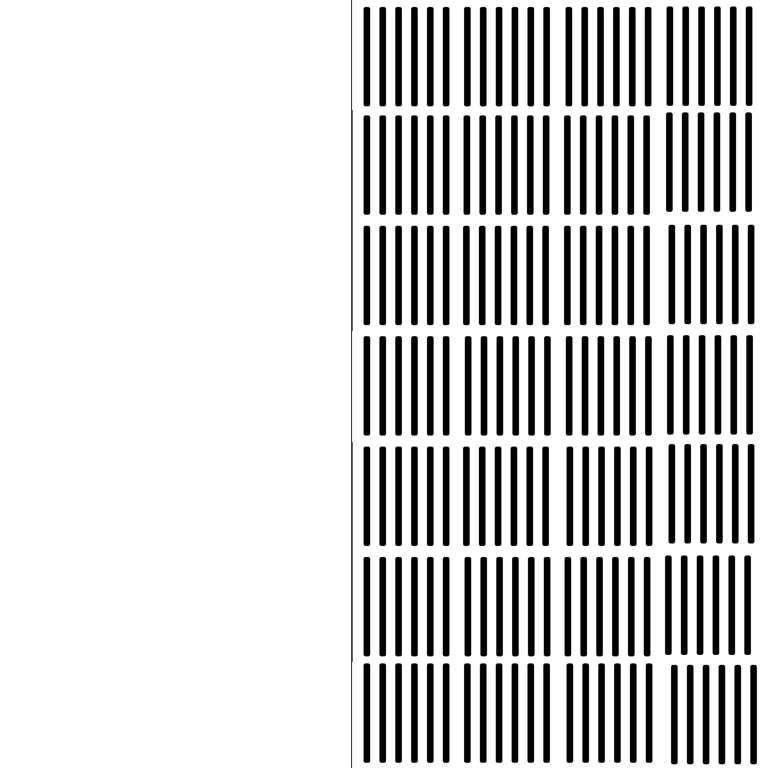
A three.js fragment shader for this pattern:

```glsl
// Black rounded tally bars in a loose four by seven grid, right of a thin margin line
varying vec2 vUv;

const vec3 PAPER = vec3(1.0);
const vec3 INK = vec3(0.005);

// Layout, in canvas widths
const vec2 FIRST_BAR = vec2(0.4777, 0.9288);   // centre of the top left bar
const vec2 GROUP_STEP = vec2(0.1315, 0.14375); // spacing of the groups
const vec2 BAR_HALF = vec2(0.0043, 0.0647);
const float BAR_STEP = 0.02064;
const float BAR_ROUND = 0.0028;
const float BARS = 6.0;
const float ROWS = 7.0;
const float MARGIN_X = 0.4578;
const float NUDGE = 0.0013;                    // unit of hand-placed drift
const float SOFT = 0.001;                      // half width of a smoothed edge

float cover(float d) {
  return 1.0 - smoothstep(-SOFT, SOFT, d);
}

float roundedBox(vec2 p, vec2 halfSize, float radius) {
  vec2 q = abs(p) - halfSize + radius;
  return length(max(q, 0.0)) + min(max(q.x, q.y), 0.0) - radius;
}

// Drift of a row: x of groups 1, 2 and 3, then y of group 3
vec4 rowDrift(float row) {
  if (row < 0.5) return vec4(-0.5, 0.0, 0.0, 0.5);
  if (row < 1.5) return vec4(-1.0, -1.5, -0.5, 3.0);
  if (row < 2.5) return vec4(-1.5, -1.5, 2.0, 1.0);
  if (row < 3.5) return vec4(0.3, 0.3, 0.5, 1.0);
  if (row < 4.5) return vec4(-1.5, 1.0, 2.0, 2.5);
  if (row < 5.5) return vec4(0.0, -1.0, -1.5, 1.5);
  return vec4(-0.5, 1.0, 4.5, -1.5);
}

vec2 groupDrift(float column, float row) {
  vec4 drift = rowDrift(row);
  // The outer rows sit closer to the middle of the sheet
  float rowShift = row < 0.5 ? -2.0 : (row > 5.5 ? 4.0 : 0.0);
  vec2 shift = vec2(0.0, rowShift);
  if (column > 2.5) shift += drift.zw;
  else if (column > 1.5) shift.x += drift.y;
  else if (column > 0.5) shift.x += drift.x;
  return shift * NUDGE;
}

// Distance to the nearest bar of a group whose first bar is at the origin
float barGroup(vec2 p) {
  float index = clamp(floor(p.x / BAR_STEP + 0.5), 0.0, BARS - 1.0);
  return roundedBox(p - vec2(index * BAR_STEP, 0.0), BAR_HALF, BAR_ROUND);
}

// Margin line, finer beside every third row
float marginLine(vec2 p, float row) {
  float fine = 1.0 - step(0.5, mod(row, 3.0));
  float halfWidth = mix(0.0009, 0.0005, fine);
  return abs(p.x - MARGIN_X - 0.0004 * (1.0 - fine)) - halfWidth;
}

void main() {
  float row = clamp(floor((1.0 - vUv.y) / GROUP_STEP.y), 0.0, ROWS - 1.0);
  float ink = cover(marginLine(vUv, row));

  // Four groups of bars across the row
  for (int i = 0; i < 4; i++) {
    float column = float(i);
    vec2 start = FIRST_BAR + vec2(column, -row) * GROUP_STEP;
    ink = max(ink, cover(barGroup(vUv - start - groupDrift(column, row))));
  }

  gl_FragColor = vec4(mix(PAPER, INK, ink), 1.0);
}
```
